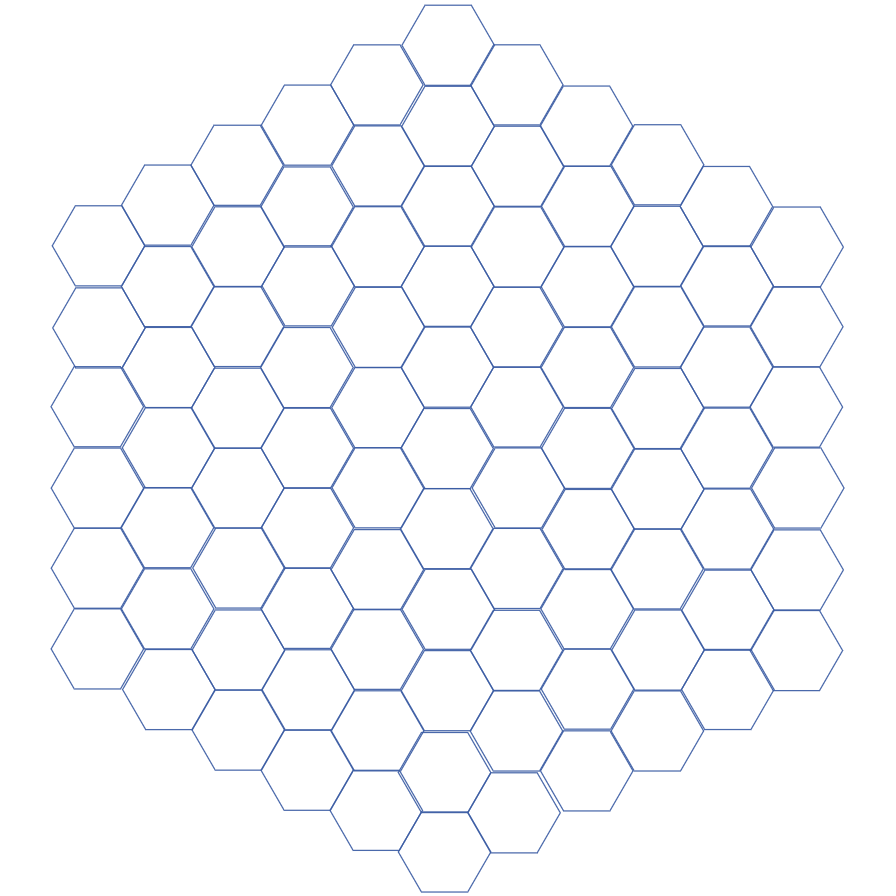
This pattern is drawn by a Shadertoy shader. Its source:

```glsl
const vec3 PAPER = vec3(1.0);
const vec3 INK = vec3(0.23, 0.36, 0.64);
const float INK_OPACITY = 0.92;
const float LINE_WIDTH = 0.0014;
const float ROW_STEP = 0.0900;
const float COLUMN_STEP = 0.0780;
const float APOTHEM = 0.0447;
const float RINGS = 5.0;
const float JITTER = 0.0011;
const vec2 CENTER = vec2(-0.0004, 0.0);
// Local slip that pulls the lowest cells out of line
const vec2 SLIP_CENTER = vec2(0.055, -0.43);
const vec2 SLIP_SHIFT = vec2(-0.0046, -0.0022);
const float SLIP_RADIUS = 0.11;

vec2 hash2(vec2 cell) {
    vec3 p = fract(cell.xyx * vec3(0.1031, 0.1030, 0.0973) + 0.37);
    p += dot(p, p.yzx + 33.33);
    return fract((p.xx + p.yz) * p.zy);
}

// Flat-topped hexagon with sharp corners
float hexDistance(vec2 p) {
    p = abs(p);
    return max(p.y, dot(p, vec2(0.8660, 0.5))) - APOTHEM;
}

float ringOf(vec2 cell) {
    return max(max(abs(cell.x), abs(cell.y)), abs(cell.x + cell.y));
}

vec2 cellCenter(vec2 cell) {
    vec2 c = vec2(cell.x * COLUMN_STEP, (cell.y + 0.5 * cell.x) * ROW_STEP);
    vec2 fromSlip = (c - SLIP_CENTER) / SLIP_RADIUS;
    vec2 slip = SLIP_SHIFT * exp(-dot(fromSlip, fromSlip));
    return c + slip + JITTER * (2.0 * hash2(cell) - 1.0);
}

void mainImage(out vec4 fragColor, in vec2 fragCoord) {
    float pixel = 1.0 / min(iResolution.x, iResolution.y);
    vec2 p = (fragCoord - 0.5 * iResolution.xy) * pixel - CENTER;
    float clearPaper = 1.0;
    float column = floor(p.x / COLUMN_STEP + 0.5);

    // Nearby outlines overlap, so each one adds its own ink
    for (int i = -1; i <= 1; i++) {
        float q = column + float(i);
        float row = floor(p.y / ROW_STEP - 0.5 * q + 0.5);
        for (int j = -1; j <= 1; j++) {
            vec2 cell = vec2(q, row + float(j));
            if (ringOf(cell) > RINGS) continue;
            float edge = abs(hexDistance(p - cellCenter(cell)));
            float cover = clamp(0.5 + (0.5 * LINE_WIDTH - edge) / pixel, 0.0, 1.0);
            clearPaper *= 1.0 - INK_OPACITY * cover;
        }
    }

    fragColor = vec4(mix(INK, PAPER, clearPaper), 1.0);
}
```
